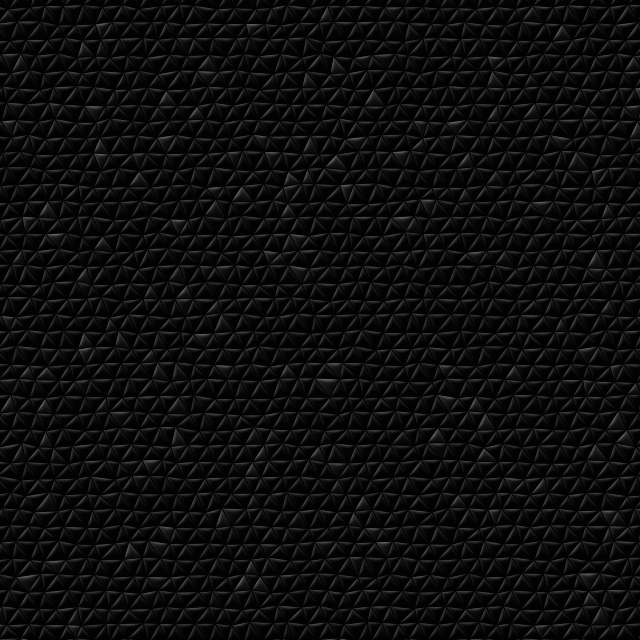
Write a WebGL 1 fragment shader that draws this texture.

```glsl
precision highp float;
// Black embossed leather of small, irregular, bevelled triangles lit from the upper left.
uniform vec2 u_resolution;

const float ROWS = 39.4;      // triangle rows per canvas height
const float SIDE = 1.15;      // triangle side in row heights
const float BEVEL = 0.36;     // depth over which a facet fades
const float ROUNDING = 0.12;  // softness of the ridges between facets
const vec2 JITTER = vec2(0.42, 0.30);
const vec2 LIGHT = vec2(-0.5, 0.866);
const vec3 BLACK = vec3(0.008);

float hash(vec2 p) {
  vec3 q = fract(p.xyx * vec3(0.1031, 0.1030, 0.0973));
  q += dot(q, q.yzx + 33.33);
  return fract((q.x + q.y) * q.z);
}

// Jittered corner of the triangular lattice
vec2 corner(vec2 id) {
  vec2 offset = vec2(hash(id + 71.3), hash(id + 137.9)) - 0.5;
  return vec2(SIDE * (id.x + 0.5 * id.y), id.y) + offset * JITTER;
}

vec2 outwardNormal(vec2 a, vec2 b) {
  vec2 edge = b - a;
  return normalize(vec2(edge.y, -edge.x));
}

// Distances to the three sides, positive inside
vec3 sideDistances(vec2 p, vec2 a, vec2 b, vec2 c) {
  return vec3(dot(a - p, outwardNormal(a, b)),
              dot(b - p, outwardNormal(b, c)),
              dot(c - p, outwardNormal(c, a)));
}

float smallest(vec3 v) {
  return min(v.x, min(v.y, v.z));
}

// Brightness of one pillow-like pyramid
float shadeTile(vec2 p, vec2 a, vec2 b, vec2 c, float seed) {
  vec3 d = sideDistances(p, a, b, c);
  float depth = max(smallest(d), 0.0);
  vec3 weight = exp(-(d - depth) / ROUNDING);
  vec2 slope = weight.x * outwardNormal(a, b)
             + weight.y * outwardNormal(b, c)
             + weight.z * outwardNormal(c, a);
  slope /= weight.x + weight.y + weight.z;

  float fade = clamp(1.0 - depth / BEVEL, 0.0, 1.0);
  float facing = max(dot(slope, LIGHT) + 0.2, 0.0);
  float facet = 0.38 * facing * fade * fade * mix(0.8, 1.15, fract(seed * 7.0));
  float worn = 0.09 * smoothstep(0.87, 1.0, seed) * (0.75 + 0.5 * dot(slope, LIGHT));
  float seam = smoothstep(0.0, 0.075, depth);
  return (facet + worn) * seam;
}

void main() {
  vec2 p = gl_FragCoord.xy / u_resolution.y * ROWS;
  vec2 cell = floor(vec2(p.x / SIDE - 0.5 * p.y, p.y));

  // Find the triangle that holds this point
  float bestDepth = -10.0;
  float seed = 0.0;
  vec2 a = vec2(0.0), b = vec2(0.0), c = vec2(0.0);
  for (int j = -1; j <= 1; j++) {
    for (int i = -1; i <= 1; i++) {
      vec2 id = cell + vec2(float(i), float(j));
      vec2 v00 = corner(id);
      vec2 v10 = corner(id + vec2(1.0, 0.0));
      vec2 v01 = corner(id + vec2(0.0, 1.0));
      vec2 v11 = corner(id + vec2(1.0, 1.0));
      float upDepth = smallest(sideDistances(p, v00, v10, v01));
      if (upDepth > bestDepth) {
        bestDepth = upDepth;
        a = v00; b = v10; c = v01;
        seed = hash(id + 311.7);
      }
      float downDepth = smallest(sideDistances(p, v10, v11, v01));
      if (downDepth > bestDepth) {
        bestDepth = downDepth;
        a = v10; b = v11; c = v01;
        seed = hash(id + 523.1);
      }
    }
  }

  gl_FragColor = vec4(BLACK + shadeTile(p, a, b, c, seed), 1.0);
}
```
